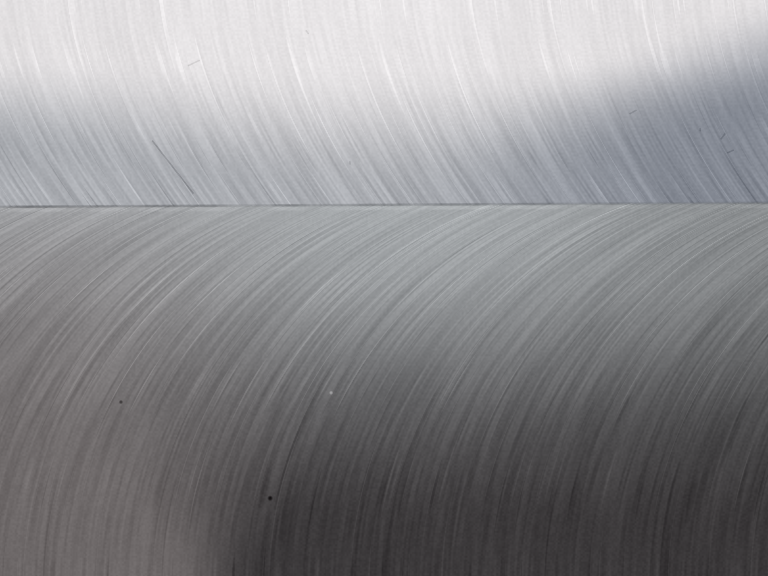
A Shadertoy shader for this texture:

```glsl
float hash(vec2 p) {
    return fract(sin(dot(p, vec2(127.1, 311.7))) * 43758.5453);
}

float noise(vec2 p) {
    vec2 cell = floor(p), f = fract(p);
    f = f * f * (3.0 - 2.0 * f);
    float low = mix(hash(cell), hash(cell + vec2(1.0, 0.0)), f.x);
    float high = mix(hash(cell + vec2(0.0, 1.0)), hash(cell + vec2(1.0, 1.0)), f.x);
    return mix(low, high, f.y);
}

// Signed streak pattern, faded out where it is finer than a pixel
float streaks(float across, float along, float frequency) {
    float footprint = length(vec2(dFdx(across), dFdy(across))) * frequency;
    float fade = 1.0 - smoothstep(0.8, 2.0, footprint);
    return (noise(vec2(across * frequency, along)) - 0.5) * fade;
}

float brushed(float across, float along) {
    return 0.10 * streaks(across, along * 4.0, 23.0)
         + 0.18 * streaks(across, along * 7.0 + 7.0, 71.0)
         + 0.42 * streaks(across, along * 9.0 + 19.0, 149.0)
         + 0.70 * streaks(across, along * 12.0 + 31.0, 251.0);
}

// Sparse thin lines picked from the peaks of the noise
float scratches(float across, float along, float frequency) {
    return smoothstep(0.27, 0.48, streaks(across, along, frequency));
}

float speck(vec2 p, vec2 center, float radius) {
    return 1.0 - smoothstep(radius * 0.2, radius * 1.3, length(p - center));
}

float segment(vec2 p, vec2 a, vec2 b, float width) {
    vec2 ab = b - a;
    float h = clamp(dot(p - a, ab) / dot(ab, ab), 0.0, 1.0);
    return 1.0 - smoothstep(width * 0.3, width * 1.8, length(p - a - ab * h));
}

vec3 upperSheen(vec2 uv) {
    float middle = 1.0 - smoothstep(0.0, 0.5, abs(uv.x - 0.45));
    float glow = smoothstep(mix(0.75, 0.65, middle), mix(0.91, 0.89, middle), uv.y);
    vec3 color = mix(vec3(0.67, 0.68, 0.70), vec3(0.885, 0.875, 0.88), glow);
    color += 0.025 * middle * smoothstep(0.75, 1.0, uv.y);

    // Diagonal blue shadow on the right
    float edge = mix(0.74, 0.93, (uv.x - 0.6) / 0.4);
    float shadow = 1.0 - smoothstep(edge - 0.13, edge + 0.09, uv.y);
    shadow *= smoothstep(0.45, 0.95, uv.x);
    return mix(color, vec3(0.52, 0.54, 0.58), shadow);
}

vec3 lowerSheen(vec2 uv, float seam) {
    float rise = uv.y / seam;
    vec3 center = mix(vec3(0.235, 0.225, 0.23), vec3(0.645, 0.66, 0.67),
                      smoothstep(0.10, 1.0, rise));
    vec3 left = mix(vec3(0.425, 0.405, 0.405), vec3(0.635, 0.64, 0.65),
                    pow(clamp(rise, 0.0, 1.0), 2.4));
    float spread = mix(0.06, 0.24, smoothstep(0.0, 0.5, rise));
    vec3 color = mix(left, center, smoothstep(0.28 - spread, 0.28 + spread, uv.x));
    float rightShade = smoothstep(0.6, 1.0, uv.x) * smoothstep(0.0, 0.5, rise);
    return color * (1.0 - 0.16 * rightShade);
}

void mainImage(out vec4 fragColor, in vec2 fragCoord) {
    vec2 uv = fragCoord / iResolution.xy;
    vec2 p = fragCoord / iResolution.y;
    float seam = 0.641 + 0.007 * uv.x;
    float above = uv.y - seam;

    // Two families of curves meet at the seam
    float drop = 1.0 - p.y;
    float upperAcross = p.x - 0.12 * drop - 0.85 * drop * drop;
    float arcHeight = p.y + 0.02;
    float lowerAcross = p.x + sqrt(max(0.50 - arcHeight * arcHeight, 0.01));

    // Upper plate
    float nearSeam = 1.0 - smoothstep(0.0, 0.28, above);
    vec3 upper = upperSheen(uv);
    upper += brushed(upperAcross, p.y) * mix(0.05, 0.12, nearSeam);
    upper -= 0.07 * nearSeam * scratches(upperAcross + 3.0, p.y * 11.0, 180.0);
    upper += 0.05 * scratches(upperAcross + 5.0, p.y * 9.0, 220.0);

    // Stray nicks
    for (int i = 0; i < 7; i++) {
        float id = float(i);
        vec2 start = vec2(hash(vec2(id, 1.3)) * 1.33, 0.67 + 0.3 * hash(vec2(id, 4.7)));
        float angle = 6.2832 * hash(vec2(id, 8.1));
        vec2 reach = 0.018 * vec2(cos(angle), sin(angle)) * hash(vec2(id, 2.9));
        upper -= 0.08 * segment(p, start, start + reach + 0.002, 0.0013);
    }
    upper -= 0.11 * segment(p, vec2(0.265, 0.755), vec2(0.335, 0.665), 0.0013);

    // Lower plate
    vec3 lower = lowerSheen(uv, seam);
    float lit = smoothstep(0.0, 0.5, uv.y);
    lower += brushed(lowerAcross, p.y) * mix(0.06, 0.11, lit);
    lower += mix(0.02, 0.065, lit) * scratches(lowerAcross + 2.0, p.y * 6.0, 190.0);
    lower -= 0.04 * scratches(lowerAcross + 6.0, p.y * 7.0, 170.0);
    lower -= 0.20 * speck(p, vec2(0.210, 0.302), 0.0035);
    lower -= 0.20 * speck(p, vec2(0.469, 0.135), 0.0045);
    lower += 0.20 * speck(p, vec2(0.575, 0.318), 0.0035);

    // Seam with a dark crease and a bright lip
    float blend = smoothstep(-0.003, 0.003, above);
    vec3 color = mix(lower, upper, blend);
    float wear = noise(vec2(p.x * 22.0, 3.0));
    float crease = 1.0 - smoothstep(0.0005, 0.0035, abs(above));
    float lip = 1.0 - smoothstep(0.001, 0.005, abs(above + 0.006));
    color -= crease * mix(0.18, 0.06, uv.x) * (0.4 + 0.8 * wear);
    color += lip * 0.06 * wear;

    // Fine metal grain
    color += 0.03 * (noise(p * 300.0) - 0.5);
    fragColor = vec4(clamp(color, 0.0, 1.0), 1.0);
}
```
